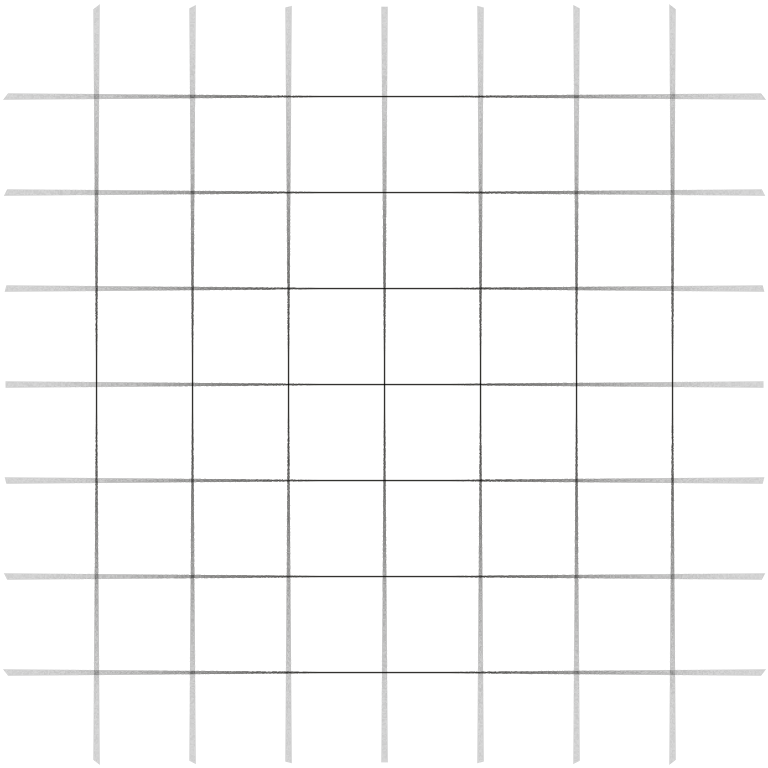
Give the GLSL for this pattern, as a WebGL 2 fragment shader.

```glsl
#version 300 es
precision highp float;

uniform vec2 u_resolution;
out vec4 fragColor;

const float CELLS = 8.0;             // grid cells across and down
const float LAST_LINE = 3.0;         // outermost line, counted from the centre
const vec2 CENTRE = vec2(0.5007, 0.4993);
const vec2 HALF_LENGTH = vec2(0.4935, 0.4920);
const vec2 THIN_REACH = vec2(0.085, 0.035); // half length of the thin dark part
const float THIN_HALF_WIDTH = 0.00088;
const float END_HALF_WIDTH = 0.0043;
const float MITRE = 2.05;            // growth of the end slant away from the centre
const float GRAIN_SCALE = 620.0;
const float GRAIN_WIDTH = 0.0011;
const float GRAIN_TONE = 0.20;
const vec3 PAPER = vec3(1.0);
const vec3 DARK_INK = vec3(0.20, 0.195, 0.185);
const vec3 PALE_INK = vec3(0.825);

float hash(vec2 p) {
    vec3 q = fract(vec3(p.xyx) * 0.1031);
    q += dot(q, q.yzx + 33.33);
    return fract((q.x + q.y) * q.z);
}

float valueNoise(vec2 p) {
    vec2 cell = floor(p);
    vec2 f = fract(p);
    f = f * f * (3.0 - 2.0 * f);
    float low = mix(hash(cell), hash(cell + vec2(1.0, 0.0)), f.x);
    float high = mix(hash(cell + vec2(0.0, 1.0)), hash(cell + 1.0), f.x);
    return mix(low, high, f.y);
}

// Share of a pixel covered by a band around zero, exact for thin bands
float bandCoverage(float dist, float halfWidth, float pixel) {
    float upper = min(dist + 0.5 * pixel, halfWidth);
    float lower = max(dist - 0.5 * pixel, -halfWidth);
    return clamp((upper - lower) / pixel, 0.0, 1.0);
}

// Parallel strokes along p.x that widen and fade towards their ends
vec3 strokes(vec2 p, float halfLength, float thinReach, float grain, float pixel) {
    float line = clamp(round(p.y * CELLS), -LAST_LINE, LAST_LINE) / CELLS;
    float across = p.y - line;
    float along = abs(p.x);
    float spread = clamp((along - thinReach) / (halfLength - thinReach), 0.0, 1.0);

    // Grain is strongest between the crisp middle and the pale ends
    float wear = smoothstep(0.0, 0.12, spread) * (1.0 - 0.75 * spread);
    float halfWidth = mix(THIN_HALF_WIDTH, END_HALF_WIDTH, spread);
    halfWidth += grain * GRAIN_WIDTH * wear;

    // Slanted caps, longer on the side facing the centre
    float capDistance = halfLength - across * line * MITRE - along;
    float cap = clamp(capDistance / pixel + 0.5, 0.0, 1.0);
    float coverage = bandCoverage(across, halfWidth, pixel) * cap;

    float fade = 1.0 - (1.0 - spread) * (1.0 - spread);
    vec3 ink = mix(DARK_INK, PALE_INK, fade) + grain * GRAIN_TONE * wear;
    return mix(vec3(1.0), ink, coverage);
}

void main() {
    float pixel = 1.0 / min(u_resolution.x, u_resolution.y);
    vec2 uv = gl_FragCoord.xy / u_resolution;
    vec2 p = uv - CENTRE;
    float grain = valueNoise(uv * GRAIN_SCALE) - 0.5;

    // Crossing strokes darken each other
    vec3 horizontal = strokes(p, HALF_LENGTH.x, THIN_REACH.x, grain, pixel);
    vec3 vertical = strokes(p.yx, HALF_LENGTH.y, THIN_REACH.y, grain, pixel);
    fragColor = vec4(PAPER * horizontal * vertical, 1.0);
}
```
